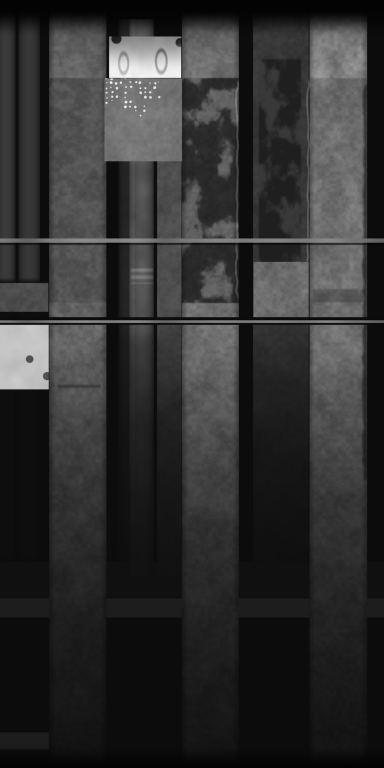
Write a Shadertoy shader that draws this texture.

```glsl
float hash(vec2 p) {
    vec3 q = fract(vec3(p.xyx) * 0.1031);
    q += dot(q, q.yzx + 33.33);
    return fract((q.x + q.y) * q.z);
}

float noise(vec2 p) {
    vec2 i = floor(p), f = fract(p);
    f = f * f * (3.0 - 2.0 * f);
    vec2 e = vec2(1, 0);
    return mix(mix(hash(i), hash(i + e), f.x),
               mix(hash(i + e.yx), hash(i + e.xx), f.x), f.y);
}

float fbm(vec2 p) {
    float sum = 0.0, amp = 0.53;
    for (int i = 0; i < 4; i++) {
        sum += amp * noise(p);
        p = p * 2.03 + 17.0;
        amp *= 0.5;
    }
    return sum;
}

// Soft-edged rectangle mask
float slab(vec2 p, vec2 lo, vec2 hi, float blur) {
    vec2 m = smoothstep(lo - blur, lo + blur, p)
           * (1.0 - smoothstep(hi - blur, hi + blur, p));
    return m.x * m.y;
}

// Rounded shading across a vertical tube
float tube(float x, float centre, float radius) {
    float d = (x - centre) / radius;
    return sqrt(max(0.0, 1.0 - d * d));
}

// Randomly placed spots, one per occupied cell
float spots(vec2 p, float cell, float density, float blur) {
    vec2 q = p / cell, id = floor(q);
    vec2 centre = 0.35 + 0.3 * vec2(hash(id + 3.1), hash(id + 8.7));
    float radius = 0.12 + 0.2 * hash(id + 5.3);
    float d = length(fract(q) - centre) - radius;
    return step(hash(id), density) * (1.0 - smoothstep(-blur / cell, blur / cell, d));
}

// Elliptical ring
float ring(vec2 p, vec2 centre, vec2 radii, float width) {
    float d = abs(length((p - centre) / radii) - 1.0) * radii.x;
    return 1.0 - smoothstep(0.0, width, d);
}

// Concrete pillar: bright head, coated middle, fading foot
float pillar(vec2 p, float left, float right, float head, float coat, float foot, float fall) {
    float body = mix(head * (0.75 + 1.6 * p.y), coat, smoothstep(0.2, 0.206, p.y));
    body = mix(body, foot, smoothstep(0.786, 0.792, p.y));
    float edge = min(p.x - left, right - p.x);
    return body * fall * mix(0.72, 1.0, smoothstep(0.0, 0.018, edge));
}

void mainImage(out vec4 fragColor, in vec2 fragCoord) {
    vec2 uv = fragCoord / iResolution.xy;
    vec2 p = vec2(uv.x, 2.0 * (1.0 - uv.y));
    float blur = max(0.002, 0.7 / iResolution.x);
    float fall = exp(-1.75 * max(p.y - 0.9, 0.0));
    float deep = exp(-3.6 * max(p.y - 0.8, 0.0));
    float stain = fbm(p * vec2(24.0, 20.0));
    float grain = fbm(p * 95.0);
    float grit = 0.65 + 0.4 * stain + 0.32 * grain;
    float tone = 0.035;

    // Left recess with tubes, ledge and pale block
    float reach = mix(0.05, 1.0, 1.0 - smoothstep(0.72, 0.74, p.y));
    reach *= 1.0 - smoothstep(1.44, 1.47, p.y);
    tone += reach * (0.18 * tube(p.x, 0.015, 0.026) + 0.17 * tube(p.x, 0.076, 0.029));
    tone = mix(tone, 0.27 * grit, slab(p, vec2(-0.1, 0.737), vec2(0.126, 0.812), blur));
    float pale = 0.7 + 0.1 * stain - 0.45 * spots(p, 0.048, 0.3, blur);
    tone = mix(tone, pale, slab(p, vec2(-0.1, 0.841), vec2(0.127, 1.014), blur));

    // Central recess: main tube with collar, side strip
    float main = 0.1 * tube(p.x, 0.33, 0.022) + 0.29 * tube(p.x, 0.369, 0.033);
    float collar = slab(p, vec2(0.341, 0.698), vec2(0.399, 0.739), 0.003);
    main += collar * (0.06 + 0.06 * cos((p.y - 0.703) * 330.0));
    float well = 0.035 + main * deep * (0.8 + 0.4 * stain);
    well = mix(well, 0.035 + 0.25 * grit * deep, slab(p, vec2(0.409, 0.4), vec2(0.473, 1.5), blur));
    tone = mix(tone, well, slab(p, vec2(0.277, 0.05), vec2(0.474, 1.5), blur));

    // Right recess: weathered panel with a pale lower end
    float panel = 0.2 * grit;
    float worn = smoothstep(0.4, 0.65, stain);
    panel = mix(panel, 0.11 + 0.1 * worn, slab(p, vec2(0.674, 0.154), vec2(0.784, 0.685), 0.004));
    panel = mix(panel, 0.39 * grit, slab(p, vec2(0.66, 0.682), vec2(0.81, 0.83), blur));
    panel = mix(panel, 0.03 + 0.19 * grit * deep, smoothstep(0.825, 0.83, p.y));
    tone = mix(tone, panel, slab(p, vec2(0.659, 0.03), vec2(0.804, 1.5), blur));

    // Faint sills crossing the recesses
    tone = max(tone, 0.052 * slab(p, vec2(-0.1, 1.46), vec2(1.1, 1.56), 0.006));
    tone = max(tone, 0.1 * slab(p, vec2(-0.1, 1.557), vec2(1.1, 1.609), 0.004));
    tone = max(tone, 0.1 * slab(p, vec2(-0.1, 1.906), vec2(0.13, 1.953), 0.005));

    // Three pillars
    float first = pillar(p, 0.128, 0.277, 0.36, 0.34 - 0.07 * worn, 0.38, fall) * grit;
    tone = mix(tone, first, slab(p, vec2(0.128, 0.0), vec2(0.277, 2.1), blur));
    float patches = smoothstep(0.46, 0.68, stain);
    float second = pillar(p, 0.474, 0.622, 0.4, 0.16 + 0.18 * patches, 0.43, fall) * grit;
    tone = mix(tone, second, slab(p, vec2(0.474, 0.0), vec2(0.622, 2.1), blur));
    float third = pillar(p, 0.804, 0.956, 0.48, 0.42, 0.42, fall) * grit;
    tone = mix(tone, third, slab(p, vec2(0.806, 0.0), vec2(0.956, 2.1), blur));

    // Ragged seams beside the coated areas
    float wander = 0.007 * (noise(vec2(p.y * 45.0, 2.0)) - 0.5);
    float coated = smoothstep(0.2, 0.22, p.y) * (1.0 - smoothstep(0.76, 0.79, p.y));
    tone += 0.16 * coated * (slab(p, vec2(0.614 + wander, 0.2), vec2(0.619 + wander, 0.8), blur)
                           + slab(p, vec2(0.799 + wander, 0.2), vec2(0.804 + wander, 0.68), blur));
    tone *= 1.0 - 0.4 * slab(p, vec2(0.946 + wander, 0.22), vec2(0.956, 1.25), 0.004);
    tone *= 1.0 - 0.3 * slab(p, vec2(0.15, 1.002), vec2(0.262, 1.01), 0.003);
    tone *= 1.0 - 0.25 * slab(p, vec2(0.815, 0.753), vec2(0.95, 0.787), 0.004);

    // Lit plate above a grey plate sprinkled with droplets
    float lit = mix(0.5, 0.92, smoothstep(0.09, 0.19, p.y)) + 0.12 * (stain - 0.5);
    lit -= 0.4 * spots(p + vec2(0.01, 0.0), 0.042, 0.5, blur) * (1.0 - smoothstep(0.11, 0.14, p.y));
    lit -= 0.28 * ring(p, vec2(0.42, 0.16), vec2(0.014, 0.029), 0.005);
    lit -= 0.22 * ring(p, vec2(0.322, 0.165), vec2(0.012, 0.026), 0.005);
    tone = mix(tone, lit, slab(p, vec2(0.284, 0.095), vec2(0.472, 0.203), blur));
    float plate = 0.44 * (0.75 + 0.3 * stain + 0.2 * grain);
    float density = 0.75 * (1.0 - smoothstep(0.21, 0.33, p.y)) * (1.0 - smoothstep(0.39, 0.44, p.x));
    plate += 0.45 * spots(p + 0.006 * stain, 0.0125, density, blur);
    tone = mix(tone, plate, slab(p, vec2(0.272, 0.204), vec2(0.474, 0.42), blur));

    // Horizontal rails and their shadows
    float shine = 0.36 + 0.2 * noise(vec2(p.x * 14.0, 4.0));
    tone *= 1.0 - 0.6 * slab(p, vec2(-0.1, 0.632), vec2(1.1, 0.638), blur);
    tone = mix(tone, shine, slab(p, vec2(-0.1, 0.621), vec2(1.1, 0.632), blur));
    tone = mix(tone, 0.03, slab(p, vec2(-0.1, 0.826), vec2(1.1, 0.846), blur));
    tone = mix(tone, shine, slab(p, vec2(-0.1, 0.834), vec2(1.1, 0.841), blur));

    // Dark borders at top and bottom
    tone *= smoothstep(0.025, 0.1, p.y) * (1.0 - smoothstep(1.94, 2.0, p.y));
    fragColor = vec4(vec3(clamp(tone + 0.012, 0.0, 1.0)), 1.0);
}
```
